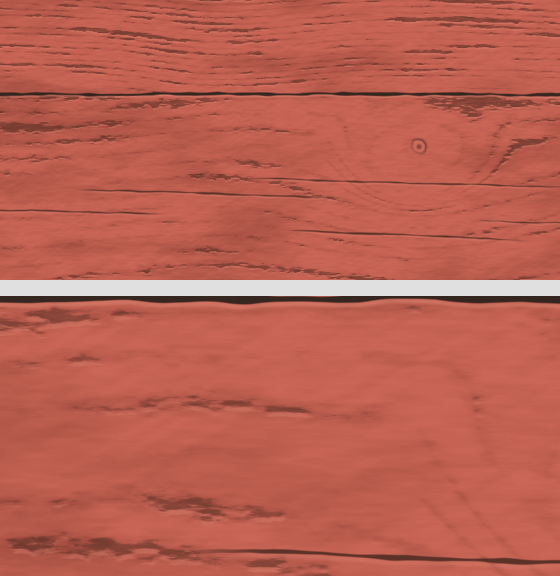
Top, the full canvas; bottom, a detail of the centre.
Reproduce this texture procedurally as a Shadertoy shader.

```glsl
// Two weathered planks under worn red paint, split by a dark horizontal joint.
// Grain is a warped ring field cut into ragged strokes; the lower plank bends
// around a knot, and thin cracks, scratches and lit rims are laid on top.

const vec3 PAINT = vec3(0.775, 0.388, 0.328);
const vec3 SHADE = vec3(0.54, 0.245, 0.20);
const vec3 BARE  = vec3(0.34, 0.19, 0.15);
const vec3 GAP   = vec3(0.17, 0.13, 0.11);
const vec3 RIM   = vec3(0.87, 0.52, 0.45);
const vec2 KNOT  = vec2(1.497, 0.477);
const float JOINT = 0.664;

float hash(vec2 p) {
    vec3 q = fract(p.xyx * 0.1031);
    q += dot(q, q.yzx + 33.33);
    return fract((q.x + q.y) * q.z);
}

float noise(vec2 p) {
    vec2 i = floor(p), f = fract(p);
    f = f * f * (3.0 - 2.0 * f);
    float low = mix(hash(i), hash(i + vec2(1, 0)), f.x);
    float high = mix(hash(i + vec2(0, 1)), hash(i + vec2(1, 1)), f.x);
    return mix(low, high, f.y);
}

float fbm(vec2 p) {
    float sum = 0.0, gain = 0.53;
    for (int i = 0; i < 4; i++) {
        sum += gain * noise(p);
        p = p * 2.03 + 17.7;
        gain *= 0.5;
    }
    return sum;
}

// Soft ring band (x) and ragged dark stroke (y) of one ring field
vec2 grain(float ring, vec2 p, float breakup, float wear) {
    float id = floor(ring);
    float offCentre = abs(fract(ring) - 0.5);
    float density = fbm(vec2(p.x * breakup + id * 7.3, id * 5.1 + 40.0));
    float ragged = fbm(p * vec2(38.0, 130.0)) - 0.5;
    float cover = density + 0.55 * ragged + 0.16 * (hash(vec2(id, 9.0)) - 0.5) + wear;
    float stroke = smoothstep(0.52, 0.66, cover - 0.75 * offCentre);
    float band = smoothstep(0.15, 0.75, cover - 1.1 * offCentre);
    return vec2(band, stroke) * smoothstep(0.5, 0.42, offCentre);
}

vec2 upperPlank(vec2 p) {
    float dip = (p.x - 0.78) / 0.36;
    float field = p.y + 0.045 * exp(-dip * dip) + 0.012 * p.x;
    field += 0.022 * (fbm(p * vec2(2.5, 5.0)) - 0.5);
    float right = (p.x - 1.68) / 0.3;
    float patches = 0.12 * exp(-dip * dip) + 0.13 * exp(-right * right);
    float wear = patches * smoothstep(0.70, 0.88, p.y) - 0.015;
    return grain(field * 46.0, p, 5.0, wear);
}

vec2 lowerPlank(vec2 p) {
    vec2 d = p - KNOT;
    float bend = exp(-6.0 * d.x * d.x - 12.0 * d.y * d.y);
    float flow = d.y * (1.0 - 0.72 * bend) + 0.025 * cos(p.x * 4.0);
    float rings = length(d * vec2(0.55, 1.0)) * 0.8;
    float field = mix(flow, rings, smoothstep(0.45, 0.85, bend));
    field += 0.045 * (fbm(p * vec2(2.2, 5.0) + 8.0) - 0.5);
    float wear = 0.07 * smoothstep(0.42, 0.60, p.y) - 0.06;
    return grain(field * 19.0, p, 3.2, wear);
}

vec2 wood(vec2 p) {
    return p.y > JOINT ? upperPlank(p) : lowerPlank(p);
}

// Tapered wobbling crack from a to b: dark core (x), lit lower lip (y)
vec2 crack(vec2 p, vec2 a, vec2 b, float width, float px) {
    float t = (p.x - a.x) / (b.x - a.x);
    float mid = mix(a.y, b.y, t) + 0.014 * (fbm(vec2(p.x * 7.0, a.y * 90.0)) - 0.5);
    float ends = smoothstep(0.0, 0.12, t) * smoothstep(1.0, 0.8, t);
    float w = width * (0.4 + 1.1 * noise(vec2(p.x * 22.0, a.y * 50.0)));
    float core = 1.0 - smoothstep(w - px, w + px, abs(p.y - mid));
    float lip = 1.0 - smoothstep(0.0, 0.004 + px, abs(p.y - mid + w + 0.003));
    return vec2(core, lip) * ends;
}

void mainImage(out vec4 fragColor, in vec2 fragCoord) {
    vec2 p = fragCoord / iResolution.y;
    float px = 1.0 / iResolution.y;

    // Grain, with a second sample up-left to light the stroke rims
    vec2 g = wood(p);
    float rim = max(wood(p + vec2(-0.002, 0.006)).y - g.y, 0.0);

    // Broad stains, fibres and slanted scratches
    float stain = smoothstep(0.47, 0.76, fbm(p * vec2(2.3, 9.0) + 3.0));
    float fibre = fbm(p * vec2(28.0, 170.0)) - 0.5;
    vec2 slant = vec2(p.x * 0.87 + p.y * 0.5, p.y * 0.87 - p.x * 0.5);
    float scratch = noise(slant * vec2(9.0, 110.0)) - 0.5;
    float tone = 0.42 * g.x + 0.36 * stain + 0.30 * fibre + 0.10 * scratch;
    vec3 col = mix(PAINT, SHADE, clamp(tone, -0.08, 1.0));
    col = mix(col, BARE, g.y * (0.48 + 0.5 * fibre));
    col = mix(col, RIM, 0.38 * rim);

    // Knot: swirled ring around a small dark heart
    vec2 d = p - KNOT;
    float r = length(d) + 0.012 * (fbm(p * 40.0) - 0.5);
    float ring = exp(-pow((r - 0.027) / 0.005, 2.0)) * (0.55 + 8.0 * (d.x + d.y));
    float heart = smoothstep(0.013, 0.004, r);
    col = mix(col, BARE, clamp(0.8 * ring + 0.55 * heart, 0.0, 0.8));
    col = mix(col, RIM, 0.3 * exp(-pow((r - 0.018) / 0.004, 2.0)));

    // Cracks along the lower plank
    vec2 c = crack(p, vec2(0.25, 0.322), vec2(1.25, 0.295), 0.0028, px);
    c = max(c, crack(p, vec2(0.85, 0.365), vec2(2.1, 0.330), 0.0024, px));
    c = max(c, crack(p, vec2(-0.1, 0.250), vec2(0.62, 0.238), 0.0024, px));
    c = max(c, crack(p, vec2(1.0, 0.180), vec2(1.92, 0.140), 0.0026, px));
    c = max(c, crack(p, vec2(1.7, 0.212), vec2(2.1, 0.202), 0.0016, px));
    col = mix(col, RIM, 0.3 * c.y);
    col = mix(col, BARE * 0.85, 0.85 * c.x);

    // Joint between the planks
    vec2 j = crack(p, vec2(-0.5, JOINT), vec2(2.8, JOINT), 0.0048, px);
    col = mix(col, RIM, 0.5 * j.y);
    col = mix(col, GAP, 0.93 * j.x);

    fragColor = vec4(col, 1.0);
}
```
